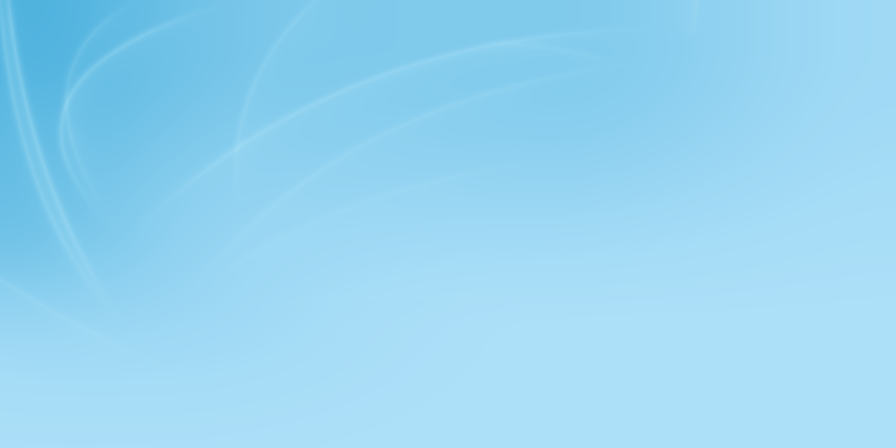
Reproduce this background procedurally as a Shadertoy shader.

```glsl
// Pale blue backdrop with translucent, sweeping veils of light.
// Soft gaussians shade the sky; each veil is a quadratic curve whose
// bright rim fades slowly on one side and sharply on the other.

vec2 curvePoint(vec2 a, vec2 b, vec2 c, float t) {
    return mix(mix(a, b, t), mix(b, c, t), t);
}

// Brightness of a veil along a curve; the sign of spread picks the lit side
// (positive is left of the direction of travel).
float veil(vec2 p, vec2 a, vec2 b, vec2 c, float spread) {
    const float STEPS = 28.0;
    float nearest = 1e3, along = 0.0, side = 1.0;
    vec2 from = a;
    for (float i = 1.0; i <= STEPS; i++) {
        vec2 to = curvePoint(a, b, c, i / STEPS);
        vec2 dir = to - from, off = p - from;
        float h = clamp(dot(off, dir) / dot(dir, dir), 0.0, 1.0);
        float d = length(off - dir * h);
        if (d < nearest) {
            nearest = d;
            along = (i - 1.0 + h) / STEPS;
            side = dir.x * off.y - dir.y * off.x;
        }
        from = to;
    }
    float rim = exp(-pow(nearest / 0.008, 2.0));
    float glow = exp(-nearest / abs(spread));
    float lit = smoothstep(-0.004, 0.004, sign(side) * nearest * sign(spread));
    float fade = smoothstep(0.0, 0.25, along) * smoothstep(1.0, 0.65, along);
    return fade * (0.5 * rim + 0.5 * glow * lit);
}

// Depth of the blue, from 0 (pale) to 1 (deep)
float skyDepth(vec2 p) {
    float down = 1.0 - p.y;
    float upper = 0.45 * (1.0 - smoothstep(0.1, 0.75, down));
    upper *= 1.0 - 0.7 * smoothstep(1.2, 2.0, p.x);
    float corner = 0.52 * exp(-6.0 * p.x * p.x - 4.0 * down * down);
    vec2 q = (p - vec2(0.0, 0.47)) / vec2(0.3, 0.2);
    float leftShade = 0.28 * exp(-dot(q, q));
    vec2 r = (p - vec2(0.42, 0.32)) / vec2(0.4, 0.2);
    return upper + corner + leftShade + 0.12 * exp(-dot(r, r));
}

void mainImage(out vec4 fragColor, in vec2 fragCoord) {
    vec2 p = fragCoord / iResolution.y;
    vec3 paleBlue = vec3(0.675, 0.875, 0.973);
    vec3 deepBlue = vec3(0.29, 0.69, 0.865);
    vec3 color = mix(paleBlue, deepBlue, clamp(skyDepth(p), 0.0, 1.0));

    // Long arches rising to the right
    float light = 0.36 * veil(p, vec2(0.273, 0.458), vec2(0.755, 0.958), vec2(1.5625, 0.9375), -0.05);
    light += 0.24 * veil(p, vec2(0.39, 0.297), vec2(0.729, 0.805), vec2(1.51, 0.87), -0.05);
    light += 0.17 * veil(p, vec2(0.443, 0.349), vec2(0.716, 0.583), vec2(1.302, 0.659), -0.05);
    light += 0.14 * veil(p, vec2(1.05, 0.905), vec2(1.25, 0.91), vec2(1.4, 0.85), -0.03);

    // Loops curling down from the top
    light += 0.26 * veil(p, vec2(0.781, 1.065), vec2(0.469, 0.839), vec2(0.536, 0.492), 0.06);
    light += 0.36 * veil(p, vec2(0.56, 1.01), vec2(-0.117, 0.828), vec2(0.281, 0.458), 0.05);
    light += 0.22 * veil(p, vec2(0.34, 1.02), vec2(-0.016, 0.854), vec2(0.281, 0.458), 0.04);
    light += 0.2 * veil(p, vec2(1.545, 1.1), vec2(1.57, 0.98), vec2(1.54, 0.9), -0.04);

    // Narrow ribbon at the left, lit between its two edges
    light += 0.4 * veil(p, vec2(0.008, 1.2), vec2(0.02, 0.62), vec2(0.3, 0.25), -0.03);
    light += 0.3 * veil(p, vec2(-0.01, 1.2), vec2(-0.01, 0.54), vec2(0.292, 0.26), 0.03);

    // Faint low sweeps
    light += 0.22 * veil(p, vec2(-0.15, 0.48), vec2(0.13, 0.28), vec2(0.4, 0.17), -0.04);
    light += 0.08 * veil(p, vec2(0.5, 0.3), vec2(0.9, 0.37), vec2(1.3, 0.3), 0.05);

    color = mix(color, vec3(0.71, 0.905, 0.975), clamp(light, 0.0, 0.8));
    fragColor = vec4(color, 1.0);
}
```
